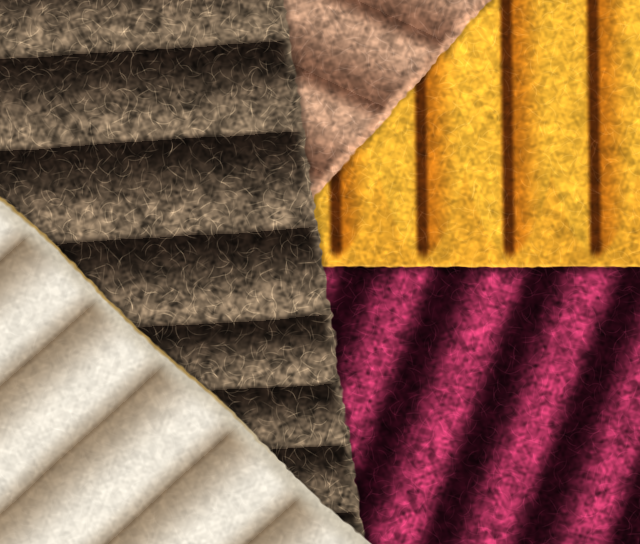
Give the GLSL for this texture, as a WebGL 1 fragment shader.

```glsl
precision highp float;
// Overlapping sheets of ribbed wool felt: umber, cream, rose-beige, amber and plum.
uniform vec2 u_resolution;

#define GRAIN_SCALE 150.0
#define FIBRE_SCALE 27.0
#define EDGE_FUZZ 0.007
#define UMBER_GRAIN 0.62
#define SOFT_GRAIN 0.26
#define AMBER_PITCH 0.159
#define PLUM_PITCH 0.171
#define ROSE_PITCH 0.173
#define CREAM_PITCH 0.2325

float hash(vec2 p) {
  vec3 q = fract(vec3(p.xyx) * 0.1031);
  q += dot(q, q.yzx + 33.33);
  return fract((q.x + q.y) * q.z);
}

float noise(vec2 p) {
  vec2 i = floor(p), f = fract(p);
  f = f * f * (3.0 - 2.0 * f);
  return mix(mix(hash(i), hash(i + vec2(1.0, 0.0)), f.x),
             mix(hash(i + vec2(0.0, 1.0)), hash(i + vec2(1.0)), f.x), f.y);
}

vec2 turn(vec2 p, float a) {
  float c = cos(a), s = sin(a);
  return vec2(c * p.x - s * p.y, s * p.x + c * p.y);
}

// Matted wool: stretched noise in crossing directions, centred on zero
float grain(vec2 p) {
  float sum = 0.0;
  for (int i = 0; i < 4; i++) {
    vec2 q = turn(p, 0.4 + float(i) * 0.83) * GRAIN_SCALE;
    sum += noise(q * vec2(0.35, 1.25) + float(i) * 31.7) - 0.5;
  }
  return sum * 0.65 + 0.5 * (noise(p * 42.0 + 9.0) - 0.5);
}

// Loose curved hairs, one per cell in several rotated grids
float fibres(vec2 p) {
  float sum = 0.0;
  for (int i = 0; i < 6; i++) {
    float k = float(i);
    vec2 q = turn(p, k * 1.3) * FIBRE_SCALE + k * 17.3 + 40.0;
    vec2 id = floor(q), f = fract(q) - 0.5;
    vec2 h = turn(f, hash(id + k) * 6.283);
    float across = abs(h.y + (hash(id + 5.0) - 0.5) * 2.4 * h.x * h.x);
    float hair = 1.0 - smoothstep(0.01, 0.06, across);
    sum += hair * (1.0 - smoothstep(0.2, 0.45, abs(h.x))) * hash(id + 11.0);
  }
  return sum;
}

vec3 amberFelt(vec2 p) {
  float t = fract((p.x - 0.013 * p.y - 0.930) / AMBER_PITCH);
  float d = min(t, 1.0 - t);
  float open = 1.0 - smoothstep(0.455, 0.481, p.y + 0.6 * d * d);
  float lit = smoothstep(0.04, 0.5, t) * (1.0 - 0.5 * smoothstep(0.86, 1.0, t));
  vec3 c = mix(vec3(0.75, 0.43, 0.09), vec3(0.95, 0.71, 0.21), mix(0.75, lit, open));
  c = mix(c, vec3(0.34, 0.16, 0.04), open * (1.0 - smoothstep(0.025, 0.10, d)));
  return c + vec3(0.10, 0.10, 0.08) * smoothstep(0.483, 0.490, p.y);
}

vec3 plumFelt(vec2 p) {
  float t = fract((p.x + 0.39 * (p.y - 0.491) - 0.826) / PLUM_PITCH);
  float lit = smoothstep(0.08, 0.56, t) * (1.0 - smoothstep(0.68, 0.97, t));
  vec3 c = mix(vec3(0.14, 0.025, 0.065), vec3(0.66, 0.20, 0.35), lit);
  return c * mix(0.5, 1.0, smoothstep(0.488, 0.512, p.y));
}

vec3 roseFelt(vec2 p, float inside) {
  float t = fract((p.y - 0.47 * p.x + 0.135) / ROSE_PITCH);
  float lit = smoothstep(0.0, 0.25, t) * (1.0 - 0.85 * smoothstep(0.35, 1.0, t));
  vec3 c = mix(vec3(0.43, 0.29, 0.22), vec3(0.74, 0.58, 0.47), lit);
  return mix(vec3(0.82, 0.62, 0.49), c, smoothstep(0.008, 0.024, inside));
}

vec3 umberFelt(vec2 p, float inside) {
  float v = p.y + 0.065 * (p.x - 0.52) + 0.004 * (noise(p * 14.0) - 0.5);
  float top = -0.10, next = 1.0;
  // Ribs narrow towards the bottom
  for (int i = 0; i < 7; i++) {
    float n = float(i);
    float crease = 0.0765 + 0.1865 * n - 0.0069 * n * n - 0.012 * sin(1.6 * n);
    if (v > crease) top = crease;
    else next = min(next, crease);
  }
  float t = (v - top) / (next - top);
  float lit = smoothstep(0.05, 0.85, t) * (1.0 - smoothstep(0.93, 1.02, t) * 0.75);
  vec3 c = mix(vec3(0.12, 0.09, 0.07), vec3(0.48, 0.41, 0.33), lit);
  return mix(vec3(0.42, 0.36, 0.29), c, smoothstep(0.0, 0.022, inside));
}

vec3 creamFelt(vec2 p, float inside) {
  float t = fract((p.y + 0.9 * p.x - 0.483 + 0.006 * noise(p * 9.0)) / CREAM_PITCH);
  float lit = smoothstep(0.0, 0.6, t) * (1.0 - smoothstep(0.74, 1.0, t) * 0.75);
  vec3 c = mix(vec3(0.60, 0.52, 0.42), vec3(0.94, 0.91, 0.85), lit);
  float fold = 1.0 - smoothstep(0.0, 0.06, min(t, 1.0 - t));
  c = mix(c, vec3(0.45, 0.37, 0.28), 0.6 * fold);
  c = mix(vec3(0.80, 0.76, 0.68), c, smoothstep(0.005, 0.045, inside));
  float rim = 1.0 - smoothstep(0.002, 0.008, inside);
  return mix(c, vec3(0.66, 0.54, 0.31), rim * (1.0 - smoothstep(0.35, 0.55, p.x)));
}

void main() {
  // Height units, measured downward from the top edge
  vec2 p = vec2(gl_FragCoord.x, u_resolution.y - gl_FragCoord.y) / u_resolution.y;
  float aa = 1.2 / u_resolution.y;
  float wool = grain(p), hairs = fibres(p);
  float fuzz = EDGE_FUZZ * (noise(p * 95.0) - 0.5 + 0.6 * (noise(p * 26.0) - 0.5));

  // Signed distances, positive inside each sheet
  float amber = 0.491 - p.y + 0.4 * fuzz;
  float rose = (0.902 - p.x - 0.885 * p.y) / 1.335 + fuzz;
  float umber = (0.523 + 0.147 * p.y - p.x) / 1.011 + fuzz;
  float cream = (p.y - 0.359 - 0.943 * p.x) / 1.375 + 0.5 * fuzz
              + 0.004 * sin(p.x * 19.0);

  // Stack sheets from back to front, with contact shadows
  float soft = 1.0 + SOFT_GRAIN * wool;
  vec3 color = plumFelt(p) * (1.0 + 0.55 * wool) + vec3(0.10, 0.04, 0.06) * hairs * 0.7;
  color = mix(color, amberFelt(p) * soft + 0.045 * hairs, smoothstep(-aa, aa, amber));
  color *= 1.0 - 0.25 * (1.0 - smoothstep(0.0, 0.012, -rose));
  vec3 sheet = roseFelt(p, rose) * (1.0 + 0.36 * wool) + 0.05 * hairs;
  color = mix(color, sheet, smoothstep(-aa, aa, rose));
  color *= 1.0 - 0.3 * (1.0 - smoothstep(0.0, 0.014, -umber));
  sheet = umberFelt(p, umber) * (1.0 + UMBER_GRAIN * wool)
        + vec3(0.14, 0.125, 0.10) * hairs;
  color = mix(color, sheet, smoothstep(-aa, aa, umber));
  color *= 1.0 - 0.35 * (1.0 - smoothstep(0.0, 0.014, -cream));
  sheet = creamFelt(p, cream) * (1.0 + 0.10 * wool) + 0.012 * hairs;
  color = mix(color, sheet, smoothstep(-aa, aa, cream));
  gl_FragColor = vec4(clamp(color, 0.0, 1.0), 1.0);
}
```
